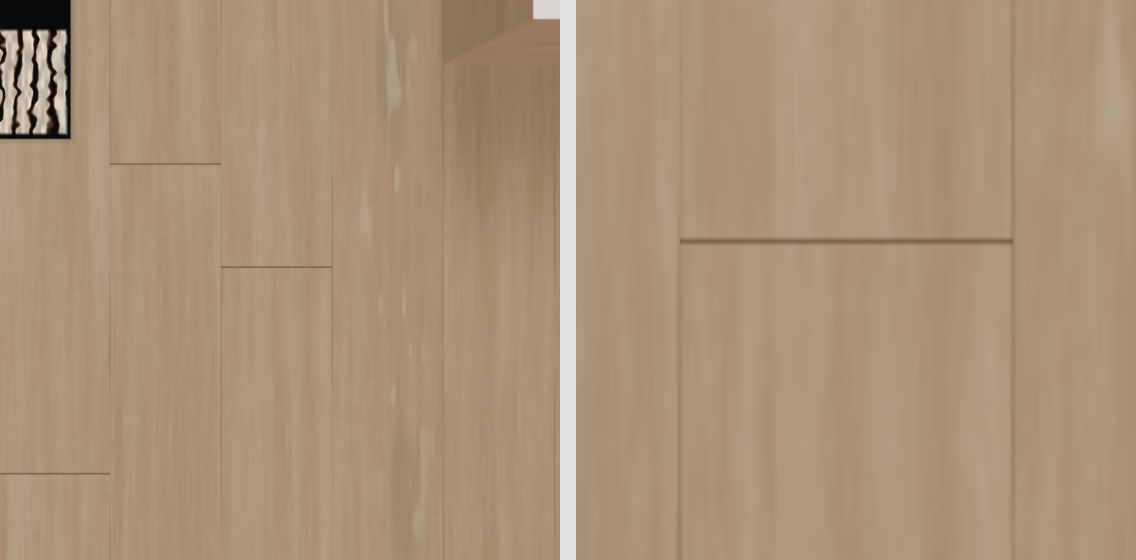
Left, the full canvas; right, a detail of the centre.
Write a Shadertoy shader that draws this texture.

```glsl
// Pale oak floor: vertical planks with staggered end joints, stretched-noise grain
// and soft flecks. A black tray with fleece and a mitred wooden corner sit at the
// upper edges; every shape is a box mask painted over the floor.

const vec3 TAN = vec3(0.648, 0.543, 0.430);
const vec3 PALE = vec3(0.696, 0.620, 0.524);
const vec3 GREY_GRAIN = vec3(0.590, 0.520, 0.420);
const vec3 FLECK = vec3(0.735, 0.685, 0.605);
const vec3 SEAM = vec3(0.430, 0.330, 0.240);
const vec3 SHADE = vec3(0.865, 0.825, 0.790);
const vec3 CORNER = vec3(0.580, 0.465, 0.367);
const vec3 WHITE = vec3(0.850, 0.830, 0.820);
const vec3 BLACK = vec3(0.040, 0.040, 0.042);
const vec3 FLEECE = vec3(0.800, 0.755, 0.690);
const vec3 FLEECE_BROWN = vec3(0.300, 0.205, 0.130);

const float PLANK_WIDTH = 0.1985;
const float SOFT = 0.0016;
const float JOINTS[6] = float[](0.154, 0.707, 0.523, 1.3, 1.3, 1.3);

float hash(vec2 p) {
    vec3 q = fract(p.xyx * 0.1031);
    q += dot(q, q.yzx + 33.33);
    return fract((q.x + q.y) * q.z);
}

float noise(vec2 p) {
    vec2 cell = floor(p), f = fract(p);
    f = f * f * (3.0 - 2.0 * f);
    float low = mix(hash(cell), hash(cell + vec2(1, 0)), f.x);
    float high = mix(hash(cell + vec2(0, 1)), hash(cell + vec2(1, 1)), f.x);
    return mix(low, high, f.y);
}

// Long vertical fibres, from broad bands down to hair-thin lines
float grain(vec2 p) {
    float sum = 0.0, weight = 0.42;
    vec2 scale = vec2(38.0, 1.3);
    for (int i = 0; i < 4; i++) {
        sum += weight * (noise(p * scale) - 0.5);
        scale *= vec2(2.1, 2.7);
        weight *= 0.72;
    }
    return sum;
}

float boxMask(vec2 p, vec2 low, vec2 high, float soft) {
    vec2 d = max(low - p, p - high);
    return 1.0 - smoothstep(-soft, soft, max(d.x, d.y));
}

float lineMask(float d, float halfWidth) {
    return 1.0 - smoothstep(halfWidth - SOFT, halfWidth + SOFT, abs(d));
}

vec3 floorColor(vec2 uv) {
    float across = (uv.x + 0.002) / PLANK_WIDTH;
    float plank = floor(across);
    float joint = JOINTS[int(clamp(plank, 0.0, 5.0))];
    float board = plank * 2.0 + step(joint, uv.y);

    // Fibres wander slightly and restart on every board
    vec2 p = uv + vec2(board * 3.17, board * 5.31);
    p.x += 0.012 * (noise(p * vec2(5.0, 3.0)) - 0.5);
    float tone = 0.52 + 1.35 * grain(p) + 0.14 * (hash(vec2(board, 7.0)) - 0.5);
    tone += 0.16 * (noise(uv * vec2(150.0, 70.0)) - 0.5);
    vec3 color = mix(TAN, PALE, tone);

    // Grey heartwood with pale flecks in the fourth plank
    float heart = smoothstep(0.06, 0.015, abs(uv.x - 0.705 - 0.02 * sin(uv.y * 7.0)));
    float patches = smoothstep(0.42, 0.75, noise(p * vec2(34.0, 4.0)));
    color = mix(color, GREY_GRAIN, 0.65 * heart * patches);
    float slant = p.x + 0.012 * noise(p * vec2(12.0, 9.0));
    float flecks = smoothstep(0.68, 0.92, noise(vec2(slant * 75.0, p.y * 13.0)));
    color = mix(color, FLECK, flecks * (0.12 + 0.45 * heart));

    // Faint long edges, crisp end joints
    float edge = lineMask((across - round(across)) * PLANK_WIDTH, 0.0014);
    float wear = smoothstep(0.25, 0.8, noise(vec2(round(across) * 9.0, uv.y * 5.0)));
    color = mix(color, SEAM, edge * (0.08 + 0.24 * wear));
    color = mix(color, SEAM, 0.72 * lineMask(uv.y - joint, 0.0016));

    // Warm shadow towards the upper right
    float shadow = smoothstep(0.74, 0.84, uv.x) * smoothstep(0.45, 0.88, uv.y);
    float warmth = smoothstep(0.55, 1.0, uv.x);
    color *= mix(vec3(1.0), vec3(0.99, 0.97, 0.95), warmth);
    return color * mix(vec3(1.0), SHADE, shadow);
}

// Wavy fleece locks parted by dark, brown-rimmed gaps
vec3 fleeceColor(vec2 uv) {
    float bend = 0.016 * (noise(uv * vec2(18.0, 30.0)) - 0.5);
    bend += 0.011 * (noise(uv * vec2(60.0, 85.0)) - 0.5);
    float gap = abs(fract((uv.x + bend) / 0.031) - 0.5);
    gap += 0.14 * (noise(uv * vec2(110.0, 55.0)) - 0.5);
    vec3 lock = FLEECE * (0.84 + 0.3 * noise(uv * vec2(170.0, 60.0)));
    vec3 color = mix(lock, FLEECE_BROWN, smoothstep(0.28, 0.39, gap));
    return mix(color, BLACK, smoothstep(0.36, 0.46, gap));
}

vec3 cornerColor(vec2 uv) {
    vec2 fromTip = uv - vec2(0.79, 0.885);
    float lowerFace = smoothstep(-0.006, 0.006, fromTip.x * 0.5 - fromTip.y);
    vec2 along = mix(uv * vec2(70.0, 6.0), uv * vec2(6.0, 90.0), lowerFace);
    return CORNER * (0.96 + 0.06 * lowerFace + 0.07 * (noise(along) - 0.5));
}

void mainImage(out vec4 fragColor, in vec2 fragCoord) {
    vec2 uv = fragCoord / iResolution.xy;
    vec3 color = floorColor(uv);

    // Wooden corner with its white inset
    color = mix(color, cornerColor(uv), boxMask(uv, vec2(0.789, 0.885), vec2(1.1), 0.004));
    color = mix(color, WHITE, boxMask(uv, vec2(0.952, 0.966), vec2(1.1), 0.002));

    // Tray: contact shadow, black frame, fleece
    color *= 1.0 - 0.14 * boxMask(uv, vec2(-0.1, 0.748), vec2(0.131, 1.1), 0.008);
    color = mix(color, BLACK, boxMask(uv, vec2(-0.1, 0.752), vec2(0.126, 1.1), 0.002));
    float fleece = boxMask(uv, vec2(-0.1, 0.761), vec2(0.119, 0.946), 0.004);
    color = mix(color, fleeceColor(uv), fleece);

    fragColor = vec4(color, 1.0);
}
```
